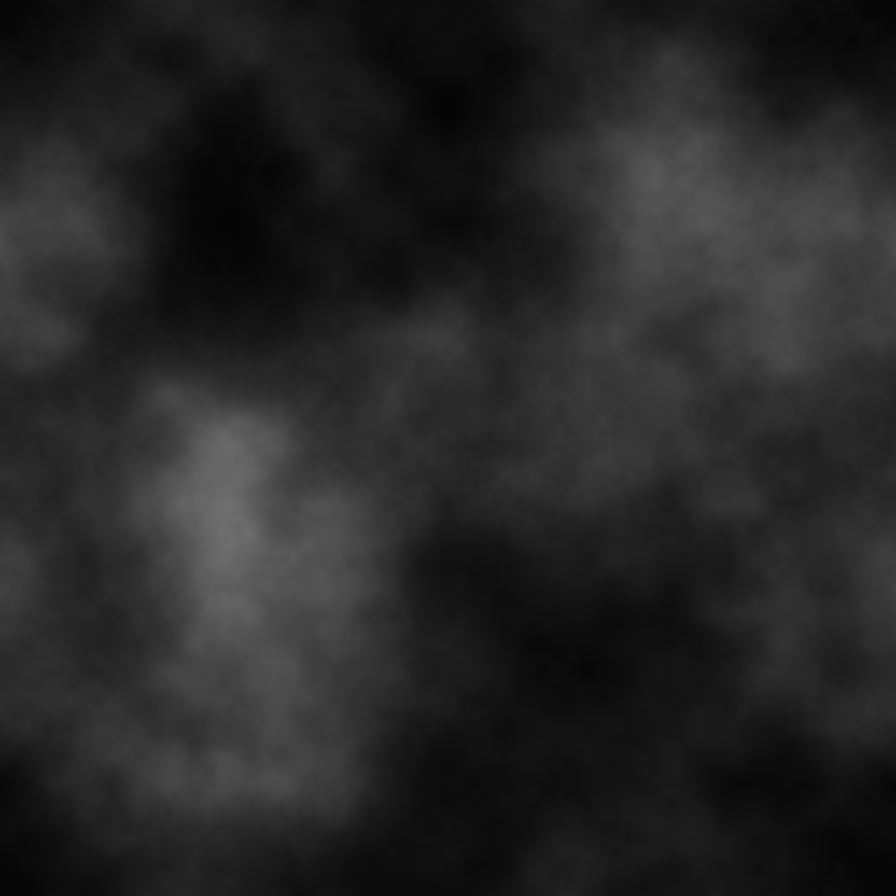
Give the GLSL for this texture, as a Shadertoy shader.

```glsl
const float BASE_CELLS = 4.0;
const int OCTAVES = 6;
const float OCTAVE_GAIN = 0.5;
const float SMOKE_BRIGHTNESS = 0.585;
const float SMOKE_CONTRAST = 2.0;

// Sineless hash
float hash(vec2 p) {
    vec3 q = fract(p.xyx * 0.1031);
    q += dot(q, q.yzx + 33.33);
    return fract((q.x + q.y) * q.z);
}

// Shuffles 0..15 without repeats, so the broad tones are evenly shared
float shuffledTone(vec2 cell) {
    uint i = uint(cell.y * BASE_CELLS + cell.x);
    for (int pass = 0; pass < 2; pass++) {
        i = (i * (2u * i + 5u)) & 15u;
        i ^= i >> 2u;
    }
    return (float(i) + 0.5) / 16.0;
}

// Lattice value that wraps after a whole number of cells
float latticeTone(vec2 cell, float cells) {
    vec2 wrapped = mod(cell, cells);
    return cells == BASE_CELLS ? shuffledTone(wrapped) : hash(wrapped + cells * 1.7);
}

float tiledNoise(vec2 uv, float cells) {
    vec2 p = uv * cells;
    vec2 cell = floor(p);
    vec2 blend = smoothstep(0.0, 1.0, p - cell);
    float bottom = mix(latticeTone(cell, cells),
                       latticeTone(cell + vec2(1, 0), cells), blend.x);
    float top = mix(latticeTone(cell + vec2(0, 1), cells),
                    latticeTone(cell + vec2(1, 1), cells), blend.x);
    return mix(bottom, top, blend.y);
}

// Octaves of wrapping noise, normalised to 0..1
float tiledFbm(vec2 uv, float baseCells, float gain) {
    float sum = 0.0, total = 0.0, weight = 1.0, cells = baseCells;
    for (int octave = 0; octave < OCTAVES; octave++) {
        sum += weight * tiledNoise(uv, cells);
        total += weight;
        weight *= gain;
        cells *= 2.0;
    }
    return sum / total;
}

void mainImage(out vec4 fragColor, in vec2 fragCoord) {
    vec2 uv = fragCoord / iResolution.xy;
    float density = tiledFbm(uv, BASE_CELLS, OCTAVE_GAIN);
    float grey = SMOKE_BRIGHTNESS * pow(density, SMOKE_CONTRAST);
    fragColor = vec4(vec3(grey), 1.0);
}
```
